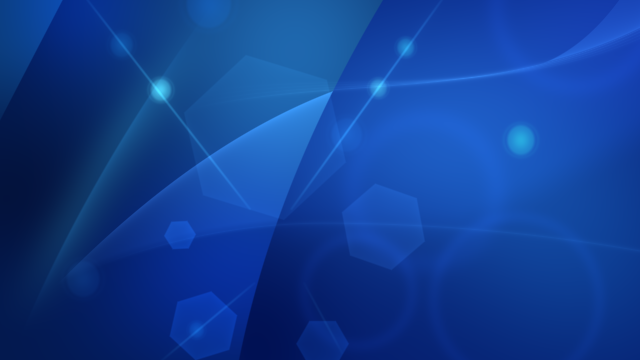
This background is drawn by a Shadertoy shader. Its source:

```glsl
// Abstract blue light: a dark left panel and a brighter right one meet at a bowed diagonal.
// Soft gaussian glows set the tones; curved sheets, rays, hexagons, rings and orbs
// are added on top from distance functions, in units of the canvas height.

float glow(vec2 p, vec2 center, vec2 radius) {
    vec2 d = (p - center) / radius;
    return exp(-dot(d, d));
}

// 1 where d is negative, with an edge about "soft" wide
float inside(float d, float soft) {
    return 1.0 - smoothstep(-soft, soft, d);
}

// Ray that fades towards both ends
float ray(vec2 p, vec2 a, vec2 b) {
    vec2 ab = b - a;
    float t = clamp(dot(p - a, ab) / dot(ab, ab), 0.0, 1.0);
    float d = length(p - a - ab * t);
    return (inside(d - 0.003, 0.003) + 0.2 * exp(-d / 0.012)) * (0.25 + 3.0 * t * (1.0 - t));
}

// Hexagon fill with a faint rim; turn is the angle of one vertex
float hexagon(vec2 p, vec2 center, float radius, float turn) {
    vec2 q = p - center;
    float a = mod(atan(q.y, q.x) - turn, 1.047198) - 0.523599;
    float d = length(q) * cos(a) - radius * 0.866;
    return inside(d, 0.003) * (0.8 + 0.4 * exp(-abs(d) / 0.015));
}

float ring(vec2 p, vec2 center, float radius, float width) {
    float d = (length(p - center) - radius) / width;
    return exp(-d * d);
}

// Lens spot: flat disc, bright core and a thin halo
float orb(vec2 p, vec2 center, float radius) {
    float d = length((p - center) * vec2(1.06, 0.96));
    return 0.4 * inside(d - radius, 0.006) + 0.6 * exp(-d * d / (radius * radius * 0.5))
         + 0.1 * ring(p, center, radius * 1.2, radius * 0.12);
}

void mainImage(out vec4 fragColor, in vec2 fragCoord) {
    vec2 p = fragCoord / iResolution.y;
    p.x *= 1.77778 * iResolution.y / iResolution.x;
    float soft = max(1.0 / iResolution.y, 0.0015);

    // Left panel tones
    vec3 left = vec3(0.010, 0.095, 0.30);
    left += vec3(0.11, 0.31, 0.38) * glow(p, vec2(0.82, 0.86), vec2(0.42, 0.43));
    left += vec3(0.00, 0.05, 0.22) * glow(p, vec2(0.22, 1.00), vec2(0.20, 0.22));
    left += vec3(0.01, 0.06, 0.28) * glow(p, vec2(0.65, 0.24), vec2(0.38, 0.30));
    left -= vec3(0.00, 0.03, 0.08) * glow(p, vec2(0.08, 0.45), vec2(0.25, 0.20));
    float corner = p.x - 0.174 - (p.y - 1.0) * 0.52;
    left += vec3(0.03, 0.13, 0.15) * inside(corner, soft) * smoothstep(0.5, 0.9, p.y);

    // Greenish beam rising from the lower left
    float beam = p.x - 0.03 - 0.40 * p.y - 0.17 * p.y * p.y;
    float beamFade = smoothstep(0.05, 0.4, p.y) * smoothstep(1.0, 0.6, p.y);
    left += vec3(0.04, 0.11, 0.08) * beamFade * exp(-beam * beam / 0.007);
    left += vec3(0.03, 0.10, 0.13) * beamFade * exp(-abs(beam) / 0.025) * smoothstep(-0.004, 0.004, beam);

    // Bright sheet between a rising curve and a low arc
    float x = p.x - 0.185;
    float crest = p.y - (0.236 + 0.844 * x - 0.417 * x * (p.x - 0.556));
    float u = p.x - 0.9;
    float arc = p.y - (0.38 - (u < 0.0 ? 0.3 : 0.1) * u * u);
    float rise = smoothstep(0.12, 0.85, p.x);
    float sheet = inside(crest, soft) * smoothstep(-0.01, 0.02, arc);
    left += vec3(0.07, 0.13, 0.19) * sheet * (0.2 + 0.8 * rise) * (0.5 + 0.5 * exp(min(crest, 0.0) / 0.16));
    left += vec3(0.05, 0.09, 0.13) * inside(crest, soft) * exp(min(crest, 0.0) / 0.015) * smoothstep(0.15, 0.4, p.x);

    // Right panel tones, darker below a soft slanting shade
    vec3 right = vec3(0.02, 0.13, 0.48);
    right += vec3(0.09, 0.22, 0.27) * glow(p, vec2(1.20, 0.63), vec2(0.48, 0.34));
    right += vec3(0.03, 0.12, 0.14) * glow(p, vec2(1.62, 0.30), vec2(0.35, 0.33));
    right += vec3(0.05, 0.08, 0.17) * glow(p, vec2(1.75, 0.92), vec2(0.40, 0.28));
    right -= vec3(0.02, 0.06, 0.12) * glow(p, vec2(0.72, 0.05), vec2(0.20, 0.28));
    float shade = p.y - 0.36 - 0.53 * max(p.x - 1.28, 0.0);
    right *= 1.0 - 0.10 * inside(shade, 0.07);

    // The panels meet at the bowed diagonal
    float edge = p.x - (0.664 + 0.2 * p.y + 0.2 * p.y * p.y);
    vec3 color = mix(right, left, inside(edge, soft));
    color += vec3(0.02, 0.04, 0.05) * exp(-abs(arc) / 0.005) * smoothstep(0.2, 0.6, p.x);

    // Swoosh: thin strands that open into a lit wedge at the upper right
    float s = p.x - 1.2;
    float lower = p.y - (0.772 + 0.099 * s + 0.137 * s * s + 0.23 * s * s * s);
    float v = max(p.x - 1.296, 0.0);
    float upper = p.y - (0.78 + 0.1 * v + 2.33 * v * v * v);
    float wedge = smoothstep(0.0, 0.006, lower) * inside(upper, 0.003) * smoothstep(1.28, 1.4, p.x);
    color += vec3(0.06, 0.12, 0.14) * wedge * (0.3 + 0.7 * exp(-max(lower, 0.0) / 0.05));
    for (int i = 0; i < 4; i++) {
        float strand = abs(lower + float(i) * 0.018 * (p.x - 1.3));
        color += vec3(0.05, 0.09, 0.10) * exp(-strand / 0.004) * smoothstep(0.45, 1.2, p.x) / (1.0 + float(i));
    }

    // Hexagons
    color += vec3(0.015, 0.035, 0.045) * hexagon(p, vec2(0.736, 0.618), 0.235, 0.75);
    color += vec3(0.025, 0.050, 0.070) * hexagon(p, vec2(1.065, 0.370), 0.122, 0.71);
    color += vec3(0.020, 0.075, 0.130) * hexagon(p, vec2(0.500, 0.347), 0.044, 0.05);
    color += vec3(0.015, 0.065, 0.130) * hexagon(p, vec2(0.565, 0.095), 0.098, 0.30);
    color += vec3(0.015, 0.060, 0.110) * hexagon(p, vec2(0.896, 0.045), 0.073, 0.00);

    // Wide soft rings
    float rings = ring(p, vec2(1.18, 0.468), 0.20, 0.035) + ring(p, vec2(1.435, 0.167), 0.23, 0.02)
                + ring(p, vec2(0.995, 0.19), 0.15, 0.02) + ring(p, vec2(1.60, 0.98), 0.22, 0.03);
    color += vec3(0.008, 0.018, 0.045) * rings;

    // Rays and the orbs strung along them
    float rays = ray(p, vec2(0.243, 1.0), vec2(0.694, 0.42)) + ray(p, vec2(1.227, 1.0), vec2(0.81, 0.42))
               + 0.6 * ray(p, vec2(0.706, 0.213), vec2(0.451, 0.0)) + 0.3 * ray(p, vec2(0.845, 0.213), vec2(0.95, 0.02));
    color += vec3(0.05, 0.14, 0.14) * rays;
    color += vec3(0.20, 0.46, 0.38) * orb(p, vec2(0.447, 0.750), 0.030);
    color += vec3(0.05, 0.32, 0.12) * orb(p, vec2(1.447, 0.611), 0.040);
    color += vec3(0.12, 0.30, 0.16) * orb(p, vec2(1.051, 0.755), 0.025);
    color += vec3(0.06, 0.27, 0.17) * orb(p, vec2(1.127, 0.868), 0.025);
    color += vec3(0.02, 0.11, 0.13) * (orb(p, vec2(0.338, 0.875), 0.033) + orb(p, vec2(0.546, 0.083), 0.022));
    color += vec3(0.02, 0.07, 0.10) * (orb(p, vec2(0.963, 0.625), 0.045) + orb(p, vec2(0.231, 0.225), 0.048));
    color += vec3(0.00, 0.06, 0.14) * orb(p, vec2(0.58, 0.99), 0.065);

    fragColor = vec4(clamp(color, 0.0, 1.0), 1.0);
}
```
